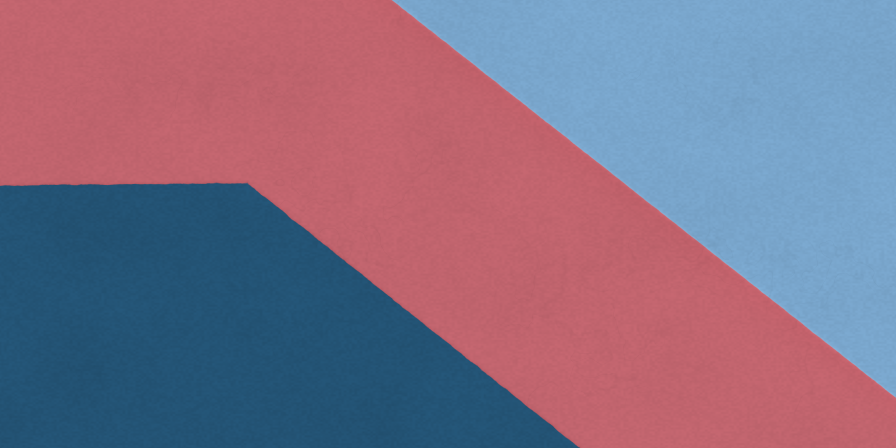
This background is drawn by a WebGL 2 fragment shader. Its source:

```glsl
#version 300 es
precision highp float;

uniform vec2 u_resolution;
out vec4 fragColor;

#define NAVY vec3(0.137, 0.325, 0.455)
#define SKY vec3(0.474, 0.648, 0.797)
#define ROSE vec3(0.755, 0.393, 0.430)
#define EDGE_WOBBLE 0.004
#define MOTTLE 0.045
#define GRAIN 0.045
#define FIBRE 0.022
#define RIM 0.05

float hash(vec2 p) {
    vec3 q = fract(p.xyx * 0.1031);
    q += dot(q, q.yzx + 33.33);
    return fract((q.x + q.y) * q.z);
}

float valueNoise(vec2 p) {
    vec2 cell = floor(p), f = fract(p);
    f = f * f * (3.0 - 2.0 * f);
    float low = mix(hash(cell), hash(cell + vec2(1, 0)), f.x);
    float high = mix(hash(cell + vec2(0, 1)), hash(cell + vec2(1, 1)), f.x);
    return mix(low, high, f.y);
}

float fbm(vec2 p) {
    float sum = 0.0, gain = 0.5;
    for (int i = 0; i < 4; i++) {
        sum += gain * valueNoise(p);
        p = mat2(1.6, 1.2, -1.2, 1.6) * p + 7.3;
        gain *= 0.5;
    }
    return sum / 0.9375;
}

// Signed distance to the line from a to b, positive on its left
float sideOfLine(vec2 p, vec2 a, vec2 b) {
    vec2 dir = normalize(b - a), q = p - a;
    return dir.x * q.y - dir.y * q.x;
}

// Thin curved strands along the middle contour of a warped noise
float fibres(vec2 p) {
    vec2 warp = vec2(fbm(p * 9.0), fbm(p * 9.0 + 31.0));
    float ridge = abs(valueNoise(p * 16.0 + warp * 5.0) - 0.5);
    return (1.0 - smoothstep(0.0, 0.07, ridge)) * smoothstep(0.45, 0.7, fbm(p * 5.0 + 13.0));
}

void main() {
    // Height of the canvas is one unit
    vec2 p = gl_FragCoord.xy / u_resolution.y;
    float aa = 0.75 / u_resolution.y;

    // Flat shapes with slightly torn edges
    float wobble = EDGE_WOBBLE * (fbm(p * 60.0) - 0.5);
    float sky = sideOfLine(p, vec2(0.875, 1.0), vec2(2.0, 0.112)) + wobble * 0.5;
    vec2 corner = vec2(0.552, 0.591);
    float top = -sideOfLine(p, vec2(0.0, 0.586), corner);
    float slope = -sideOfLine(p, corner, vec2(1.294, 0.0));
    float navy = min(top, slope) + wobble;
    float skyMask = smoothstep(-aa, aa, sky);
    float navyMask = smoothstep(-aa, aa, navy);

    // Rose deepens a little beside the sky edge
    vec3 rose = ROSE - vec3(0.0, 0.02, 0.02) * exp(min(sky, 0.0) * 25.0);
    vec3 color = mix(mix(rose, SKY, skyMask), NAVY, navyMask);

    // Pale cut along the sky, dark cut along the navy
    color += RIM * exp(-abs(sky) / 0.003);
    color -= RIM * exp(-abs(navy) / 0.003) * (1.0 - navyMask);

    // Paper: broad mottling, faint strands and fine grain
    float tone = MOTTLE * (fbm(p * 6.0) - 0.5);
    tone += GRAIN * (valueNoise(p * vec2(170.0, 230.0)) - 0.5);
    tone += GRAIN * 0.5 * (fbm(p * 75.0) - 0.5);
    tone -= FIBRE * fibres(p) * (1.0 - 0.6 * navyMask);
    color *= 1.0 + tone * mix(1.0, 1.5, navyMask);

    fragColor = vec4(clamp(color, 0.0, 1.0), 1.0);
}
```
